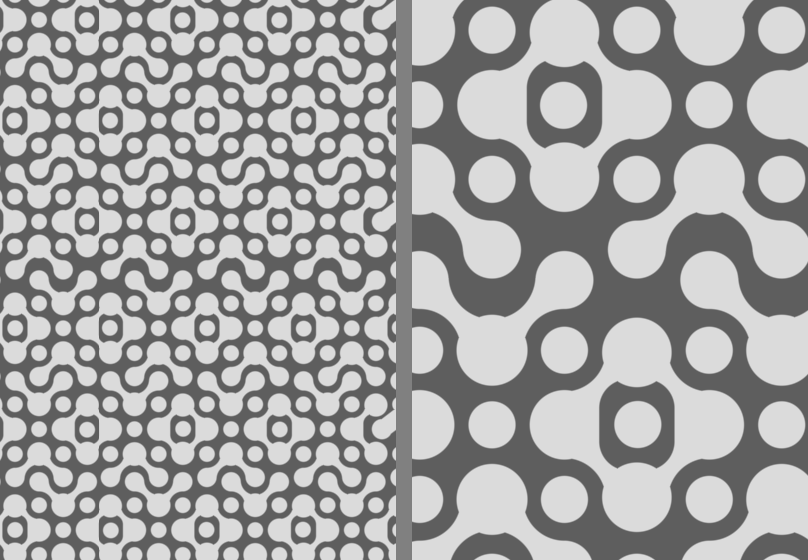
Left: the whole. Right: its middle third, enlarged.
A WebGL 1 fragment shader for this pattern:

```glsl
precision highp float;
// Grey Truchet lattice: staggered bands of ringed crosses, dots and winding dark ribbons.
uniform vec2 u_resolution;

float hash(vec2 p) {
  return fract(sin(dot(p, vec2(127.1, 311.7))) * 43758.5453);
}

float disc(vec2 p, vec2 centre, float radius) {
  return length(p - centre) - radius;
}

float roundBox(vec2 p, vec2 halfSize, float corner) {
  vec2 d = abs(p) - halfSize + corner;
  return length(max(d, 0.0)) + min(max(d.x, d.y), 0.0) - corner;
}

float capsule(vec2 p, vec2 a, vec2 b, float radius) {
  vec2 ab = b - a;
  return length(p - a - ab * clamp(dot(p - a, ab) / dot(ab, ab), 0.0, 1.0)) - radius;
}

// Signed distance to the light shapes of one band; s is relative to a ring centre
float bandLight(vec2 s, vec2 id, bool torn) {
  vec2 q = abs(s);
  vec2 jitter = 0.05 * (vec2(hash(id), hash(id + 7.3)) - 0.5);
  float dotGap = 0.57 - length(q - vec2(1.0, 1.03));

  // small dots between the crosses
  float d = min(disc(q, vec2(1.0, 1.03), 0.325), disc(q, vec2(2.0, 0.0), 0.325));

  // lobes above and below the ring, and midway between rings
  d = min(d, min(disc(q, vec2(0.0, 1.0), 0.48), disc(q, vec2(2.0, 1.03), 0.49)));

  // cross arms, cut by the ring and by the dark halo of the corner dot
  if (!torn || s.x < 0.0) {
    float arms = max(max(q.x - 1.0, q.y - 1.03), dotGap);
    arms = max(arms, -roundBox(q, vec2(0.52, 0.63), 0.4));
    d = min(d, min(arms, disc(q, vec2(1.0, 0.0), 0.48)));
  }

  // ring core, or an open core that runs off to the right
  if (torn) {
    d = min(d, disc(s, vec2(0.25, 0.0), 0.42));
    d = min(d, capsule(s, vec2(0.28, 0.0), vec2(1.2, -0.7), 0.36));
  } else {
    d = min(d, disc(s, jitter, 0.325));
  }

  // necks reaching out to round ends that interlock with the next band
  float neck = max(max(1.0 - q.x, 1.03 - q.y), q.y - 2.03);
  neck = max(neck, max(dotGap, 0.6 - length(q - vec2(2.0, 2.06))));
  return min(d, min(neck, disc(q, vec2(1.0, 2.0), 0.4)));
}

void main() {
  // one unit is one lattice column, y runs downwards
  float pixel = 23.2 / u_resolution.y;
  vec2 p = gl_FragCoord.xy * pixel;
  p.y = 23.2 - p.y;
  // slight seam near the left
  p.x -= 0.045 * step(p.x, 4.11);

  float light = 10.0;
  for (int i = 0; i < 6; i++) {
    float band = float(i);
    float odd = mod(band, 2.0);
    // the gap below the third band is a little wider
    float centreY = 0.82 + 4.18 * band + 0.24 * step(2.5, band);
    float x = p.x - 3.574 - odd + 2.0;
    float column = floor(x / 4.0);
    vec2 s = vec2(x - 4.0 * column - 2.0, p.y - centreY);
    bool torn = odd < 0.5 && column > 2.5;
    light = min(light, bandLight(s, vec2(column, band), torn));
  }

  float ink = smoothstep(-pixel, pixel, light);
  gl_FragColor = vec4(vec3(mix(0.86, 0.37, ink)), 1.0);
}
```
